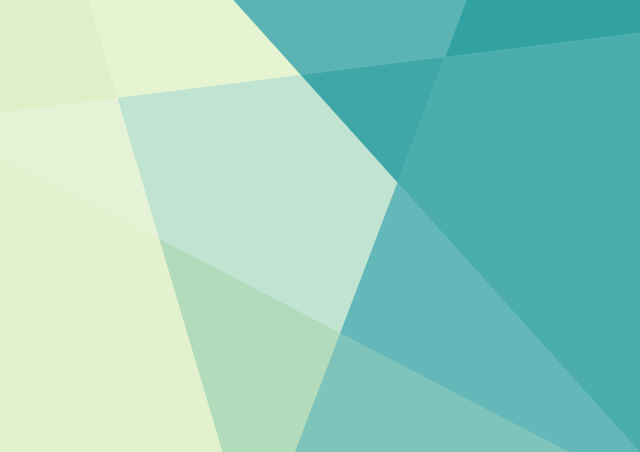
This background is drawn by a Shadertoy shader. Its source:

```glsl
// Flat paper-like facets running from pale lime on the left to teal on the right.
// Five straight lines cut the canvas; the smoothed side of each line selects
// the facet colour through nested mixes.

// Coverage of the side to the left of the direction start -> end (both 0..1).
float sideOf(vec2 uv, vec2 start, vec2 end) {
    vec2 aspect = vec2(iResolution.x / iResolution.y, 1.0);
    vec2 dir = normalize((end - start) * aspect);
    vec2 rel = (uv - start) * aspect;
    float dist = dir.x * rel.y - dir.y * rel.x;
    return clamp(0.5 + dist * iResolution.y, 0.0, 1.0);
}

// Peaks at one where a smoothed edge is half covered.
float seam(float side) {
    return 4.0 * side * (1.0 - side);
}

void mainImage(out vec4 fragColor, in vec2 fragCoord) {
    vec2 uv = fragCoord / iResolution.xy;

    // Dividing lines
    float teal   = sideOf(uv, vec2(0.3646, 1.0), vec2(1.0, 0.0));
    float east   = sideOf(uv, vec2(0.7292, 1.0), vec2(0.4609, 0.0));
    float inner  = sideOf(uv, vec2(0.138, 1.0), vec2(0.3477, 0.0));
    float upper  = sideOf(uv, vec2(0.0, 0.751), vec2(1.0, 0.928));
    float middle = sideOf(uv, vec2(0.0, 0.655), vec2(0.889, 0.0));

    // Pale facets on the left
    vec3 limeLow = mix(vec3(0.890, 0.945, 0.812), vec3(0.898, 0.949, 0.839), middle);
    vec3 lime = mix(limeLow, vec3(0.878, 0.937, 0.784), upper);

    // Mint facets in the centre
    vec3 mintLow = mix(vec3(0.694, 0.859, 0.733), vec3(0.753, 0.890, 0.824), middle);
    vec3 mint = mix(mintLow, vec3(0.898, 0.957, 0.820), upper);

    // Blue-green facets below the long diagonal
    vec3 aqua = mix(vec3(0.498, 0.769, 0.729), vec3(0.396, 0.722, 0.729), middle);
    vec3 below = mix(mix(lime, mint, inner), aqua, east);

    // Teal facets above it, with faint light seams
    vec3 tealWest = mix(vec3(0.251, 0.655, 0.663), vec3(0.357, 0.702, 0.706), upper);
    vec3 tealEast = mix(vec3(0.298, 0.678, 0.678), vec3(0.192, 0.631, 0.635), upper);
    vec3 above = mix(tealWest, tealEast, east);
    above += 0.03 * max(seam(east), seam(upper));

    fragColor = vec4(mix(below, above, teal), 1.0);
}
```
